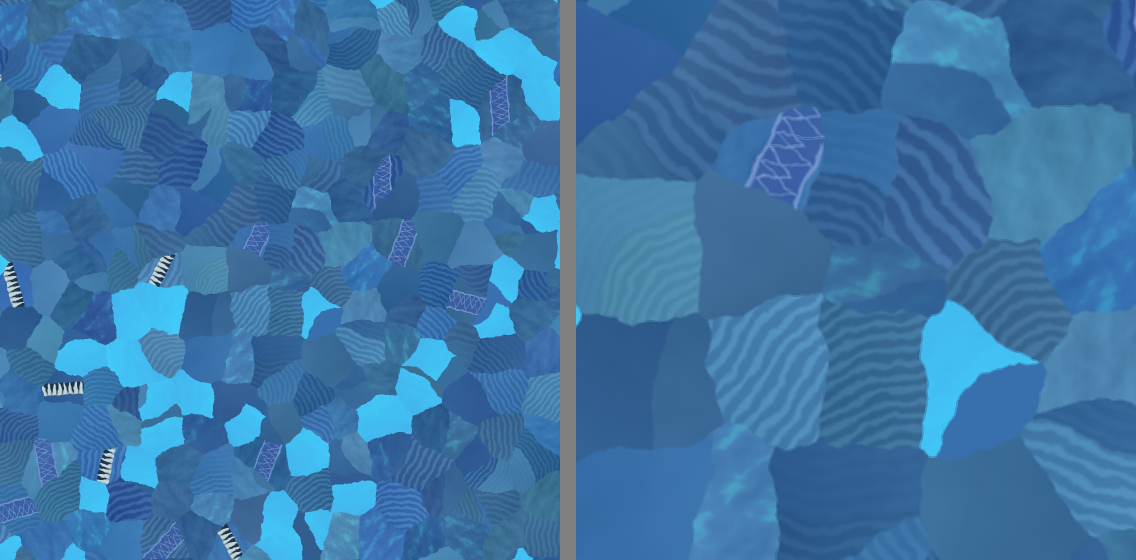
Left, the full canvas; right, a detail of the centre.
Reproduce this pattern procedurally as a three.js fragment shader.

```glsl
#define CELLS 15.0
#define JITTER 0.85
#define SQUARENESS 0.55
#define RAGGED 0.035
#define CYAN_CHANCE 0.25
#define STRIPE_CHANCE 0.42
#define STRIPE_FREQ 40.0
#define STRIPE_DEPTH 0.055
#define TEETH_CHANCE 0.06
#define LATTICE_CHANCE 0.05
#define MOTTLE 0.035
#define SAMPLE_STEP 0.001

varying vec2 vUv;

const vec3 SLATE = vec3(0.23, 0.42, 0.59);
const vec3 DEEP = vec3(0.19, 0.37, 0.58);
const vec3 ROYAL = vec3(0.23, 0.45, 0.68);
const vec3 STEEL = vec3(0.29, 0.52, 0.69);
const vec3 CYAN = vec3(0.26, 0.75, 0.95);
const vec3 IVORY = vec3(0.76, 0.84, 0.85);
const vec3 SHADOW = vec3(0.12, 0.20, 0.30);

vec3 hash3(vec2 p) {
  vec3 k = vec3(dot(p, vec2(127.1, 311.7)), dot(p, vec2(269.5, 183.3)), dot(p, vec2(419.2, 371.9)));
  return fract(sin(k) * 43758.55);
}

mat2 rotation(float a) {
  return mat2(cos(a), -sin(a), sin(a), cos(a));
}

// Layered sines, each octave bent by the last
float waves(vec2 p) {
  float sum = 0.0, gain = 0.5;
  for (int i = 0; i < 4; i++) {
    sum += gain * sin(p.x + 1.7 * sin(p.y)) * cos(p.y + 0.8 * sin(p.x));
    p = rotation(0.9) * p * 1.9 + 2.3;
    gain *= 0.6;
  }
  return sum;
}

vec3 blueTone(float h) {
  if (h < 0.35) return SLATE;
  if (h < 0.64) return DEEP;
  return h < 0.85 ? ROYAL : STEEL;
}

// Cyan scraps gather toward the sides and the bottom
float cyanChance(vec2 uv) {
  float spread = smoothstep(0.12, 0.5, length(uv - vec2(0.52, 0.74)));
  return CYAN_CHANCE * spread * (1.0 + 0.8 * sin(uv.x * 13.0 + 1.0) * cos(uv.y * 11.0));
}

// A row of pointed teeth against a dark gap
vec3 addTeeth(vec3 col, vec2 q, float h) {
  float y = (q.y + 0.1) / 0.32;
  float row = step(0.0, y) * step(y, 1.0);
  float x = abs(fract(q.x * 7.0 + h * 5.0) - 0.5) * 2.0;
  float tooth = smoothstep(-0.1, 0.1, 1.05 - 0.85 * y - x);
  vec3 enamel = IVORY * (1.02 - 0.35 * x * x);
  return mix(col, mix(SHADOW, enamel, tooth), row);
}

// Thin pale zigzags between two rails
vec3 addLattice(vec3 col, vec2 q) {
  float zig = abs(fract(q.x * 3.5) - 0.5) * 0.8 - 0.2;
  float wire = min(abs(q.y - zig), abs(q.y + zig * 0.7 - 0.06));
  wire = min(wire, abs(abs(q.y) - 0.23));
  float inside = step(abs(q.y), 0.25);
  col = mix(col, vec3(0.23, 0.36, 0.64), inside * 0.8);
  return mix(col, vec3(0.52, 0.66, 0.85), inside * 0.75 * (1.0 - smoothstep(0.008, 0.03, wire)));
}

vec3 scrapColor(vec2 q, vec2 id, vec2 uv) {
  vec3 pick = hash3(id + 31.0), kind = hash3(id + 67.0), form = hash3(id + 93.0);
  vec3 col = blueTone(pick.x) + (form - 0.5) * vec3(0.03, 0.04, 0.05);
  float bend = (form.x - 0.5) * 1.4;
  float across = q.y + bend * q.x * q.x + 0.03 * sin(q.x * 7.0 + form.y * 6.0);
  float mottle = waves(q * vec2(4.0, 8.0) + form.xy * 40.0);

  // Cyan scraps are smooth, and some are cut by a blue piece
  if (pick.y < cyanChance((id + 0.5) / CELLS)) {
    vec3 bright = CYAN + vec3(0.0, 0.05, 0.03) * (q.y + 0.4 * mottle);
    float cut = step(0.5, kind.y) * step(0.1 + 0.25 * form.z, across);
    return mix(bright, col, cut);
  }

  // Blue scraps carry stripes or cloudy mottling
  if (kind.x < STRIPE_CHANCE) {
    float wave = sin(across * STRIPE_FREQ * (0.75 + 0.6 * form.y) + mottle);
    float line = smoothstep(-0.5, 0.8, wave) - 0.5;
    col += line * STRIPE_DEPTH * (0.5 + form.z) * vec3(0.9, 1.2, 1.2);
  } else if (kind.x < 0.8) {
    col += MOTTLE * mottle * vec3(0.9, 1.5, 1.4);
    col += step(0.75, form.z) * vec3(0.0, 0.08, 0.03) * smoothstep(0.1, 0.6, mottle);
  }
  float fold = step(0.7, kind.y) * smoothstep(0.0, 0.02, across - 0.1);
  col = mix(col, blueTone(form.y), fold * 0.75);
  col += (q.x * 0.03 + 0.012 * waves(uv * 45.0)) * vec3(0.8, 1.0, 1.0);

  if (kind.z < TEETH_CHANCE) col = addTeeth(col, q, form.x);
  else if (kind.z < TEETH_CHANCE + LATTICE_CHANCE) col = addLattice(col, q);
  return col;
}

// Cellular collage: the nearest turned, squarish seed owns the point
vec3 collage(vec2 uv) {
  vec2 p = uv * CELLS;
  vec2 ragged = p + RAGGED * vec2(waves(p * 8.0), waves(p.yx * 9.0 + 5.0));
  vec2 home = floor(ragged), bestId = home, bestQ = vec2(0.0);
  float best = 9.0;
  for (int j = -1; j <= 1; j++) {
    for (int i = -1; i <= 1; i++) {
      vec2 id = home + vec2(float(i), float(j));
      vec3 h = hash3(id);
      vec2 q = rotation(h.z * 6.283) * (ragged - id - 0.5 - JITTER * (h.xy - 0.5));
      float d = mix(length(q), max(abs(q.x), abs(q.y)), SQUARENESS) - 0.15 * fract(h.z * 17.0);
      if (d < best) { best = d; bestId = id; bestQ = q; }
    }
  }
  return scrapColor(bestQ, bestId, uv);
}

void main() {
  // Four samples smooth every edge
  vec3 sum = vec3(0.0);
  for (int k = 0; k < 4; k++) {
    vec2 corner = vec2(mod(float(k), 2.0), floor(float(k) * 0.5)) - 0.5;
    sum += collage(vUv + corner * SAMPLE_STEP);
  }
  gl_FragColor = vec4(sum * 0.25, 1.0);
}
```
